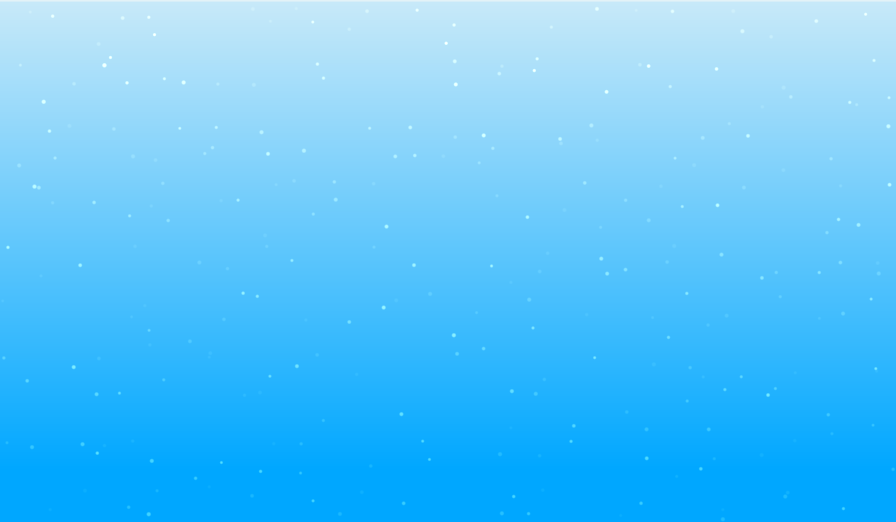
Reproduce this background procedurally as a Shadertoy shader.

```glsl
const vec3 DEEP_BLUE = vec3(0.0, 0.655, 1.0);
const vec3 PALE_SKY = vec3(0.785, 0.915, 0.975);
const vec3 RIM_COLOR = vec3(0.89, 0.95, 0.97);
const vec3 SPECK_LIGHT = vec3(0.32, 0.22, 0.06);
const float FADE_START = 0.10;    // height where the flat blue ends
const float RIM_HEIGHT = 0.003;   // pale line along the top edge
const float SPECK_RADIUS = 0.0034;
const float SPECK_DENSITY = 0.75; // share of cells holding a speck
const float CELL_MARGIN = 0.1;    // keeps specks inside their cells
const int SPECK_LAYERS = 2;

vec3 hash32(vec2 p) {
    vec3 q = fract(vec3(p.xyx) * vec3(0.1031, 0.1030, 0.0973));
    q += dot(q, q.yxz + 33.33);
    return fract((q.xxy + q.yzz) * q.zyx);
}

// One randomly placed soft dot per grid cell
float speckLayer(vec2 p, float cellsHigh, float seed, float pixel) {
    vec2 cell = floor(p * cellsHigh);
    vec3 place = hash32(cell + seed);
    vec3 look = hash32(cell + seed + 71.7);
    vec2 center = (cell + mix(vec2(CELL_MARGIN), vec2(1.0 - CELL_MARGIN), place.xy)) / cellsHigh;
    float radius = SPECK_RADIUS * mix(0.7, 1.1, look.x);
    float dotMask = 1.0 - smoothstep(radius - pixel, radius + pixel, length(p - center));
    float brightness = mix(0.12, 1.0, look.y * look.y);
    return dotMask * brightness * step(place.z, SPECK_DENSITY);
}

void mainImage(out vec4 fragColor, in vec2 fragCoord) {
    vec2 p = fragCoord / iResolution.y;
    float pixel = 1.0 / iResolution.y;

    // Vertical sky gradient
    float rise = clamp((p.y - FADE_START) / (1.0 - FADE_START), 0.0, 1.0);
    vec3 color = mix(DEEP_BLUE, PALE_SKY, rise);

    // Scattered specks
    float specks = 0.0;
    for (int i = 0; i < SPECK_LAYERS; i++) {
        float layer = float(i);
        specks += speckLayer(p + layer * 0.37, 9.0 + 2.0 * layer, 13.0 + 29.0 * layer, pixel);
    }
    color += SPECK_LIGHT * specks;

    // Pale top edge
    float rim = smoothstep(-pixel, pixel, p.y - (1.0 - RIM_HEIGHT));
    color = mix(color, RIM_COLOR, rim);

    fragColor = vec4(clamp(color, 0.0, 1.0), 1.0);
}
```
